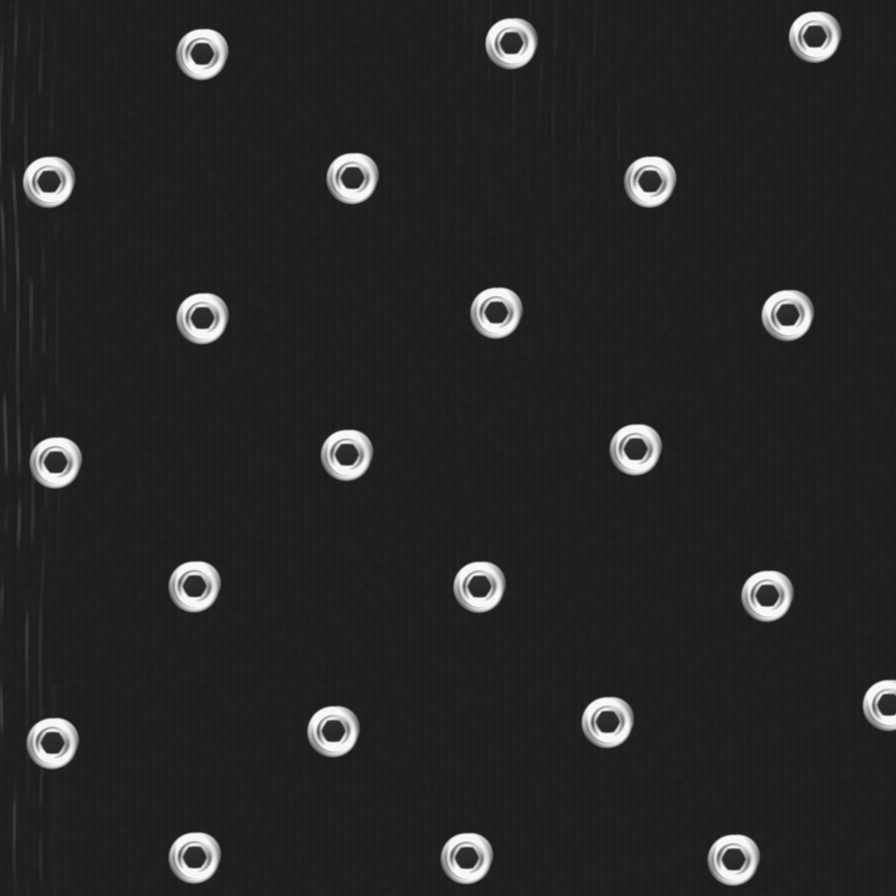
This texture is drawn by a Shadertoy shader. Its source:

```glsl
// Dark ribbed cloth set with staggered rows of shiny metal eyelets.
// A loop places each eyelet with a drifting pitch, tilted rows and jitter;
// layered sines and stretched value noise make the ribs and worn streaks.

#define ROWS 7
#define COLUMNS 4
#define ROW_PITCH 0.1513
#define EYELET_RADIUS 0.0282
#define HOLE_RADIUS 0.0122
#define JITTER 0.005
#define RIBS 112.0
#define STREAKS 68.0
#define CLOTH vec3(0.117, 0.121, 0.128)
#define HOLE_COLOUR vec3(0.165, 0.165, 0.168)

const float TAU = 6.2831853;

float hash(vec2 p) {
    return fract(sin(dot(p, vec2(127.1, 311.7))) * 43758.55);
}

float noise(vec2 p) {
    vec2 cell = floor(p), f = fract(p);
    f = f * f * (3.0 - 2.0 * f);
    return mix(mix(hash(cell), hash(cell + vec2(1, 0)), f.x),
               mix(hash(cell + vec2(0, 1)), hash(cell + vec2(1, 1)), f.x), f.y);
}

float band(float x, float centre, float width) {
    float t = (x - centre) / width;
    return exp(-t * t);
}

vec2 direction(float angle) {
    return vec2(cos(angle), sin(angle));
}

// Fine vertical ribs, with pale broken streaks on the left and upper middle
vec3 cloth(vec2 uv) {
    float grain = noise(uv * vec2(230.0, 150.0)) - 0.5;
    float rib = sin(TAU * RIBS * uv.x) * (0.3 + 0.7 * noise(uv * vec2(30.0, 14.0)));

    float warped = uv.x + 0.003 * sin(9.0 * uv.y) + 0.0015 * sin(23.0 * uv.y + 1.0);
    float line = smoothstep(0.35, 1.0, sin(TAU * STREAKS * warped));
    float breaks = smoothstep(0.3, 0.85, noise(vec2(floor(STREAKS * warped) * 3.7, uv.y * 24.0)));
    float worn = smoothstep(0.085, 0.01, uv.x) * (0.6 + 0.4 * noise(vec2(2.0, uv.y * 5.0)));
    worn += 0.25 * band(uv.x, 0.61, 0.09) * smoothstep(0.65, 0.95, uv.y);

    return CLOTH + 0.008 * rib + 0.014 * grain + 0.12 * worn * line * breaks;
}

// Centre of one eyelet; the rows are counted from the bottom
vec2 eyeletCentre(float row, float column) {
    float odd = mod(row, 2.0);
    float y = 0.041 + ROW_PITCH * row;
    float pitch = 0.303 + 0.049 * y - 0.01 * y * y;
    float x = 0.212 + 0.017 * y + (column - 0.5 * odd) * pitch;
    float tilt = 0.013 + 0.027 * (2.0 * odd - 1.0) * cos(0.55 * (row - 1.8));
    vec2 id = vec2(column, row);
    vec2 shift = vec2(hash(id + 3.1), hash(id + 17.3)) * 2.0 - 1.0;
    return vec2(x, y + tilt * (x - 0.5)) + JITTER * shift;
}

// Brightness of the polished flange at p, in units of its radius
float metal(vec2 p, float turn) {
    float r = length(p);
    vec2 d = p / max(r, 0.001);
    float facing = dot(d, direction(1.85 + turn));
    float lowerLeft = dot(d, direction(4.0 + turn));
    float upperLeft = dot(d, direction(2.6 + turn));

    float shade = 0.66 + 0.36 * facing * facing;
    shade += 0.22 * band(r, 0.76, 0.12);
    shade -= 0.42 * band(r, 0.61, 0.07) * smoothstep(-0.2, 0.8, upperLeft);
    shade -= 0.30 * band(r, 0.60, 0.08) * smoothstep(0.4, 1.0, -upperLeft);
    shade += 0.35 * band(r, 0.57, 0.10) * smoothstep(0.5, 1.0, lowerLeft);
    shade -= 0.28 * band(r, 0.83, 0.06) * smoothstep(0.0, 0.8, lowerLeft);
    shade -= 0.30 * smoothstep(0.84, 1.0, r) * smoothstep(0.6, -0.6, facing);
    return clamp(shade, 0.3, 0.97);
}

// Draws one eyelet over the colour below it
vec3 eyelet(vec3 colour, vec2 p, float seed, float blur) {
    float turn = 0.7 * (seed - 0.5);

    // Two offset discs leave a small notch in the rim
    float disc = length(p + vec2(0.0008, 0.0008)) - EYELET_RADIUS;
    float lip = length(p - vec2(0.0045, 0.003)) - 0.87 * EYELET_RADIUS;
    float rim = min(disc, lip);

    // The hole lies between a circle and a hexagon
    vec2 a = abs(p);
    float hexagon = max(a.x * 0.866 + a.y * 0.5, a.y);
    float hole = mix(length(p), hexagon, 0.6) - HOLE_RADIUS;

    vec3 steel = metal(p / EYELET_RADIUS, turn) * vec3(1.0, 1.0, 0.99);
    vec3 inside = HOLE_COLOUR + 1.5 * p.y - 0.5 * p.x;
    vec3 ring = mix(inside, steel, smoothstep(-blur, blur, hole));
    return mix(ring, colour, smoothstep(-blur, blur, rim));
}

void mainImage(out vec4 fragColor, in vec2 fragCoord) {
    vec2 uv = fragCoord / iResolution.y;
    float blur = max(1.0 / iResolution.y, 0.0018);
    vec3 colour = cloth(uv);

    for (int row = 0; row < ROWS; row++)
        for (int column = 0; column < COLUMNS; column++) {
            vec2 id = vec2(column, row);
            vec2 p = uv - eyeletCentre(id.y, id.x);
            if (dot(p, p) < 0.0016) colour = eyelet(colour, p, hash(id + 8.7), blur);
        }

    fragColor = vec4(colour, 1.0);
}
```
